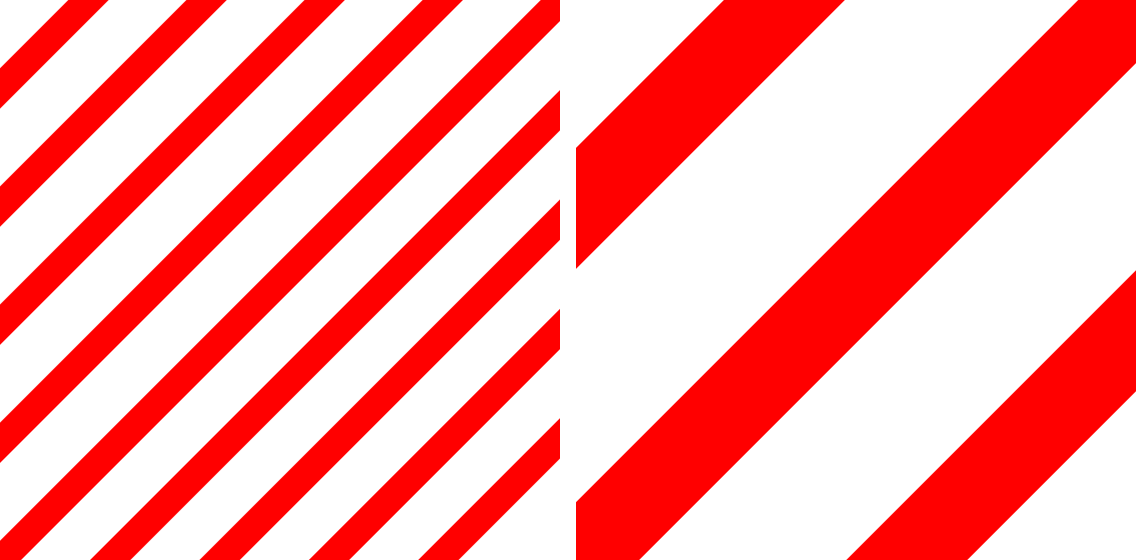
Left, the full canvas; right, a detail of the centre.
Give the GLSL for this pattern, as a Shadertoy shader.

```glsl
// Nine red diagonal stripes on white, slightly tighter spaced below the diagonal.

const vec3 STRIPE_COLOR = vec3(1.0, 0.0, 0.0);
const vec3 GROUND_COLOR = vec3(1.0);

// Lengths run along a canvas edge, as fractions of the canvas size.
const float STRIPE_WIDTH  = 0.072;
const float MIDDLE_OFFSET = 1.0016;  // middle stripe, from the top left corner
const float UPPER_SPACING = 0.2109;
const float LOWER_SPACING = 0.1953;
const float SIDE_STRIPES  = 4.0;     // stripes on each side of the middle one

// Signed distance along an edge to the nearest stripe, negative inside.
float stripeDistance(float offset) {
    float spacing = offset < 0.0 ? UPPER_SPACING : LOWER_SPACING;
    float index = clamp(round(offset / spacing), -SIDE_STRIPES, SIDE_STRIPES);
    return abs(offset - index * spacing) - 0.5 * STRIPE_WIDTH;
}

void mainImage(out vec4 fragColor, in vec2 fragCoord) {
    vec2 uv = fragCoord / iResolution.xy;
    float pixel = 1.0 / min(iResolution.x, iResolution.y);

    // Position across the stripes, from the top left to the bottom right
    float offset = uv.x + (1.0 - uv.y) - MIDDLE_OFFSET;

    // A pixel spans two pixel widths across a 45 degree edge
    float coverage = 1.0 - smoothstep(-pixel, pixel, stripeDistance(offset));

    fragColor = vec4(mix(GROUND_COLOR, STRIPE_COLOR, coverage), 1.0);
}
```
